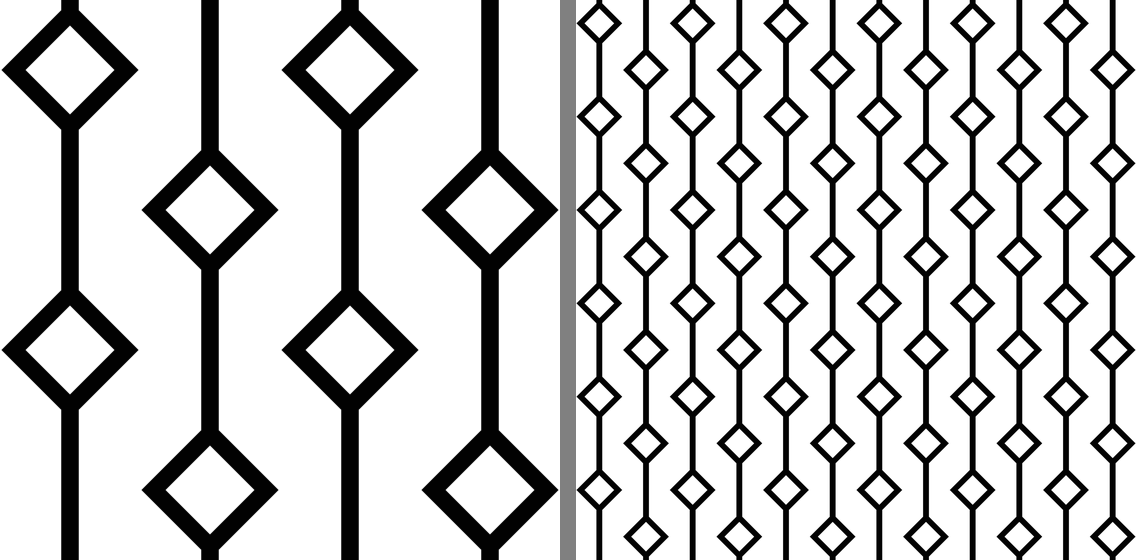
Left: one tile. Right: repeated 3 by 3.
This pattern is drawn by a Shadertoy shader. Its source:

```glsl
// Vertical black bars threaded with hollow diamonds, staggered by column on white.

const float COLUMNS = 4.0;            // columns across the canvas (even, so it tiles)
const float DIAMOND_PERIOD = 2.0;     // vertical spacing of diamonds, in cells
const float OUTER_RADIUS = 0.4896;    // diamond half-diagonals, in cells
const float INNER_RADIUS = 0.3177;
const float BAR_HALF_WIDTH = 0.0625;  // in cells
const vec3 PAPER = vec3(1.0);
const vec3 INK = vec3(0.008);

// Signed distance to a diamond with equal half-diagonals
float diamond(vec2 p, float radius) {
    return (abs(p.x) + abs(p.y) - radius) * 0.70710678;
}

// Signed distance to the ink; p is in cell units
float threadedDiamonds(vec2 p) {
    // Even columns sit one cell higher than odd ones
    float stagger = 1.0 - mod(floor(p.x), 2.0);
    float halfPeriod = 0.5 * DIAMOND_PERIOD;
    vec2 q = vec2(fract(p.x) - 0.5,
                  mod(p.y - 0.5 - stagger + halfPeriod, DIAMOND_PERIOD) - halfPeriod);

    // Join bar and solid diamond, then cut the hollow
    float bar = abs(q.x) - BAR_HALF_WIDTH;
    float solid = min(bar, diamond(q, OUTER_RADIUS));
    return max(solid, -diamond(q, INNER_RADIUS));
}

void mainImage(out vec4 fragColor, in vec2 fragCoord) {
    vec2 cell = fragCoord / iResolution.xy * COLUMNS;
    float pixel = COLUMNS / min(iResolution.x, iResolution.y);

    // One-pixel edge smoothing
    float coverage = clamp(0.5 - threadedDiamonds(cell) / pixel, 0.0, 1.0);
    fragColor = vec4(mix(PAPER, INK, coverage), 1.0);
}
```
